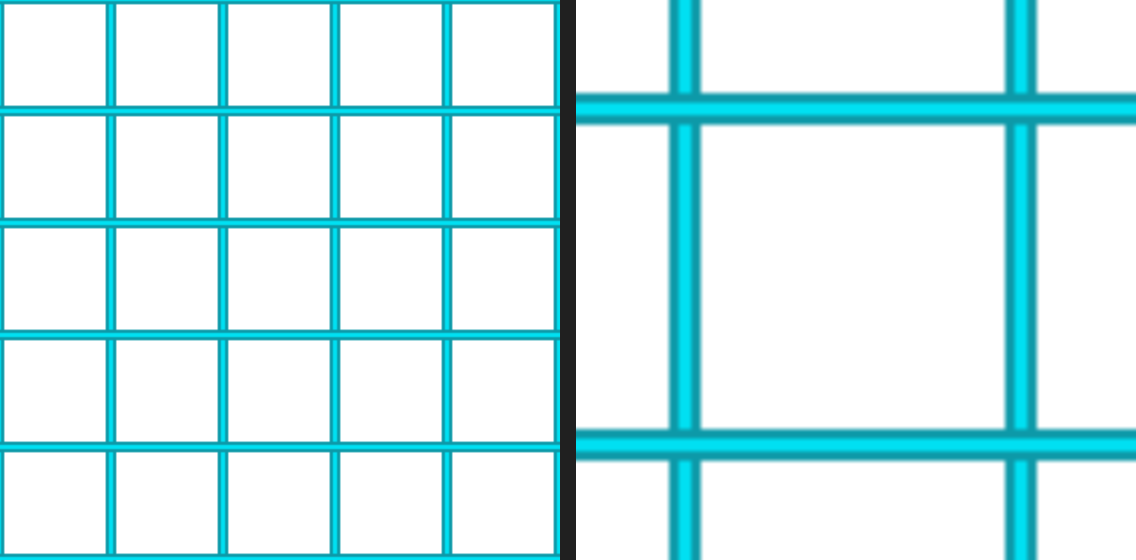
Left: the whole. Right: its middle third, enlarged.
Write a Shadertoy shader that draws this pattern.

```glsl
// A square lattice of glossy cyan bars on white, five cells across and down.
// Each bar is shaded by distance from its centre line: bright core, dark rim,
// soft edge. Horizontal bars lie over vertical ones, and the lattice tiles.

const float CELLS = 5.0;
const vec2 BAR_OFFSET = vec2(-0.0018, 0.0018);

// Bar profile: distances from the centre line, in canvas units
const float CORE_END = 0.0015;
const float RIM_START = 0.0059;
const float EDGE_START = 0.0072;
const float EDGE_END = 0.0117;

const vec3 PAPER = vec3(1.0);
const vec3 CORE_COLOR = vec3(0.0, 0.88, 0.95);
const vec3 RIM_COLOR = vec3(0.05, 0.60, 0.66);

// Distance to the nearest of count evenly spaced lines on the unit interval
float lineDistance(float position, float count) {
    return abs(fract(position * count + 0.5) - 0.5) / count;
}

// Smooth ramp that never becomes narrower than about one pixel
float softRamp(float start, float end, float value, float pixel) {
    float center = 0.5 * (start + end);
    float halfWidth = 0.5 * max(end - start, pixel);
    return smoothstep(center - halfWidth, center + halfWidth, value);
}

// Lay one shaded bar over the colour below it
vec3 layBar(vec3 below, float dist, float pixel) {
    vec3 bar = mix(CORE_COLOR, RIM_COLOR, softRamp(CORE_END, RIM_START, dist, pixel));
    return mix(bar, below, softRamp(EDGE_START, EDGE_END, dist, pixel));
}

void mainImage(out vec4 fragColor, in vec2 fragCoord) {
    vec2 uv = fragCoord / iResolution.xy - BAR_OFFSET;
    vec2 pixel = 1.0 / iResolution.xy;

    // Vertical bars first, horizontal bars on top
    vec3 color = layBar(PAPER, lineDistance(uv.x, CELLS), pixel.x);
    color = layBar(color, lineDistance(uv.y, CELLS), pixel.y);

    fragColor = vec4(color, 1.0);
}
```
